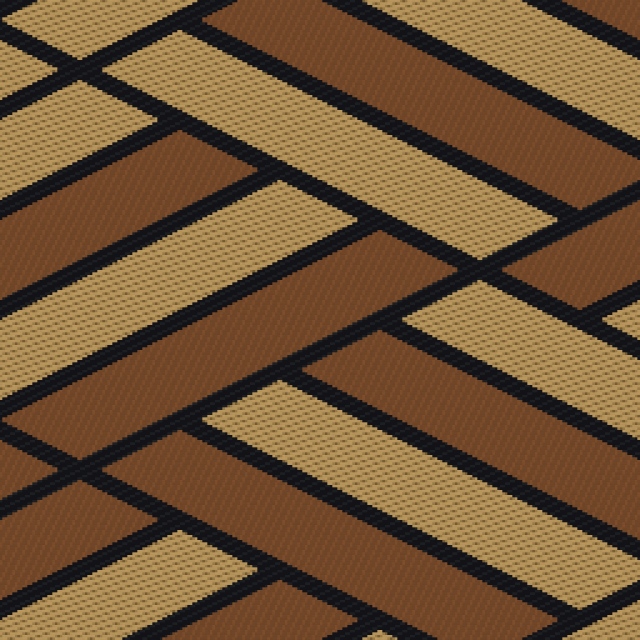
Reproduce this pattern procedurally as a Shadertoy shader.

```glsl
const float CELLS = 256.0;            // stitches across the canvas
const float PLANK = 40.0;             // plank pitch in stitches
const float PLANKS_PER_BLOCK = 4.0;
const float HALF_GAP = 0.1;           // half the dark line, in plank pitches
const vec2 BLOCK_ORIGIN = vec2(44.0, 12.0);
const float GRAIN = 0.04;             // random tone change per stitch
const float THREAD_SHADE = 0.05;      // rounding of each stitch
const int SAMPLES = 3;                // antialiasing grid per axis

const vec3 TAN_LIGHT = vec3(0.71, 0.58, 0.36);
const vec3 TAN_MID = vec3(0.60, 0.48, 0.28);
const vec3 TAN_DARK = vec3(0.46, 0.36, 0.20);
const vec3 BROWN = vec3(0.45, 0.28, 0.16);
const vec3 GAP_DARK = vec3(0.07, 0.07, 0.09);
const vec3 GAP_LIGHT = vec3(0.11, 0.12, 0.13);

float hash(vec2 p) {
    vec3 q = fract(vec3(p.xyx) * 0.1031);
    q += dot(q, q.yzx + 33.33);
    return fract((q.x + q.y) * q.z);
}

// Slanted twills, one for each yarn
vec3 tanTwill(vec2 cell) {
    float phase = mod(cell.x + 3.0 * cell.y, 8.0);
    vec3 color = mix(TAN_LIGHT, TAN_MID, step(phase, 2.5));
    return mix(color, TAN_DARK, step(abs(phase - 1.0), 0.5));
}

vec3 brownTwill(vec2 cell) {
    float phase = mod(2.0 * cell.x + cell.y, 7.0);
    return BROWN * (0.97 + 0.10 * step(phase, 1.5));
}

vec3 gapTwill(vec2 cell) {
    float phase = mod(cell.x + 2.0 * cell.y, 7.0);
    return mix(GAP_DARK, GAP_LIGHT, step(phase, 1.5));
}

vec3 cloth(vec2 uv) {
    vec2 stitch = vec2(uv.x, 1.0 - uv.y) * CELLS;
    vec2 cell = floor(stitch);
    vec2 center = cell + 0.5;

    // Oblique axes along the two plank directions
    vec2 skew = vec2(center.y + 0.5 * center.x, center.y - 0.5 * center.x);
    vec2 p = (skew - BLOCK_ORIGIN) / PLANK;

    // Basket weave: neighbouring blocks turn their planks
    vec2 block = floor(p / PLANKS_PER_BLOCK);
    vec2 local = p - block * PLANKS_PER_BLOCK;
    bool turned = mod(block.x + block.y, 2.0) > 0.5;
    vec2 q = turned ? local.yx : local;

    float across = fract(q.x);
    float edge = min(min(across, 1.0 - across),
                     min(q.y, PLANKS_PER_BLOCK - q.y));
    bool isBrown = mod(floor(q.x) + block.y, 2.0) > 0.5;

    vec3 color = isBrown ? brownTwill(cell) : tanTwill(cell);
    if (edge < HALF_GAP) color = gapTwill(cell);

    // Uneven yarn and rounded stitches
    float grain = (hash(cell) - 0.5) * GRAIN;
    float rounding = (0.5 - fract(stitch.y)) * THREAD_SHADE;
    return color * (1.0 + grain + rounding);
}

void mainImage(out vec4 fragColor, in vec2 fragCoord) {
    vec2 corner = floor(fragCoord);
    vec3 sum = vec3(0.0);
    for (int j = 0; j < SAMPLES; j++) {
        for (int i = 0; i < SAMPLES; i++) {
            vec2 offset = (vec2(i, j) + 0.5) / float(SAMPLES);
            sum += cloth((corner + offset) / iResolution.y);
        }
    }
    fragColor = vec4(sum / float(SAMPLES * SAMPLES), 1.0);
}
```
